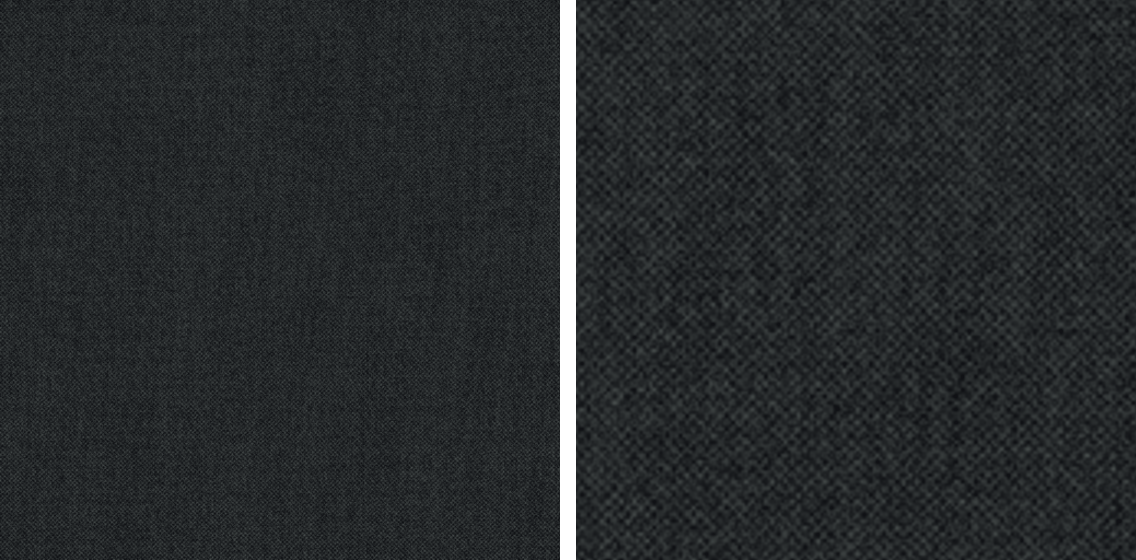
Left: the whole. Right: its middle third, enlarged.
Reproduce this texture procedurally as a WebGL 1 fragment shader.

```glsl
precision highp float;
// Fine charcoal plain-weave cloth: staggered thread crossings with uneven yarn and fibre grain.

uniform vec2 u_resolution;

float hash(vec2 p) {
  return fract(sin(dot(p, vec2(12.9898, 78.233))) * 43758.5453);
}

// Value noise centred on zero, wrapping after the given number of cells.
float wrapNoise(vec2 uv, vec2 cells) {
  vec2 p = uv * cells;
  vec2 i = floor(p);
  vec2 f = fract(p);
  f = f * f * (3.0 - 2.0 * f);
  vec2 a = mod(i, cells);
  vec2 b = mod(i + 1.0, cells);
  float low = mix(hash(a), hash(vec2(b.x, a.y)), f.x);
  float high = mix(hash(vec2(a.x, b.y)), hash(b), f.x);
  return mix(low, high, f.y) - 0.5;
}

void main() {
  vec2 uv = gl_FragCoord.xy / u_resolution;

  // Raised crossings alternate with gaps, 128 repeats each way.
  vec2 wave = cos(6.2831853 * (uv * 128.0 - 0.125));
  float weave = wave.x * wave.y;

  // Fade the weave when a repeat is too small to resolve.
  float pixelsPerRepeat = min(u_resolution.x, u_resolution.y) / 128.0;
  weave *= smoothstep(1.5, 3.0, pixelsPerRepeat);

  // Uneven yarn: each stitch catches a different amount of light.
  float stitch = wrapNoise(uv, vec2(256.0));
  float fibre = wrapNoise(uv + 0.37, vec2(512.0));
  float warp = wrapNoise(uv, vec2(256.0, 12.0));
  float weft = wrapNoise(uv, vec2(12.0, 256.0));
  float cloud = wrapNoise(uv, vec2(9.0));

  float light = 0.34 + weave * (0.36 + 0.3 * stitch);
  light += 0.4 * stitch + 0.65 * fibre;
  light += 0.2 * warp + 0.16 * weft + 0.06 * cloud;

  vec3 shadow = vec3(0.10, 0.11, 0.12);
  vec3 highlight = vec3(0.23, 0.25, 0.25);
  gl_FragColor = vec4(mix(shadow, highlight, clamp(light, -0.3, 1.3)), 1.0);
}
```
